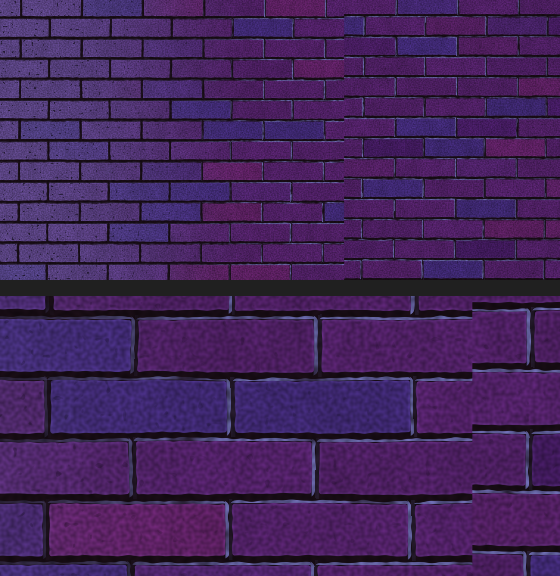
Top, the full canvas; bottom, a detail of the centre.
Give the GLSL for this texture, as a Shadertoy shader.

```glsl
// Weathered purple running-bond brick wall, with a vertical seam between two offset panels.

const vec3 MORTAR   = vec3(0.085, 0.045, 0.075);
const vec3 SALT     = vec3(0.37, 0.37, 0.60);
const vec3 VIOLET   = vec3(0.30, 0.18, 0.44);
const vec3 MAGENTA  = vec3(0.30, 0.12, 0.38);
const vec3 INDIGO   = vec3(0.23, 0.16, 0.45);
const vec3 WINE     = vec3(0.35, 0.12, 0.37);
const vec3 PLUM     = vec3(0.25, 0.10, 0.36);
const vec3 LAVENDER = vec3(0.38, 0.33, 0.55);

const float BRICK_PITCH = 0.2177;
const float SEAM_X = 1.229;

float hash(vec2 p) {
    vec3 q = fract(vec3(p.xyx) * 0.1031);
    q += dot(q, q.yzx + 33.33);
    return fract((q.x + q.y) * q.z);
}

float cornerSlope(vec2 cell, vec2 offset) {
    float angle = 6.2832 * hash(cell);
    return dot(vec2(cos(angle), sin(angle)), offset);
}

// Gradient noise, roughly -0.7 to 0.7
float gradientNoise(vec2 p) {
    vec2 i = floor(p), f = fract(p);
    vec2 u = f * f * f * (f * (f * 6.0 - 15.0) + 10.0);
    vec2 e = vec2(0.0, 1.0);
    float low  = mix(cornerSlope(i, f), cornerSlope(i + e.yx, f - e.yx), u.x);
    float high = mix(cornerSlope(i + e, f - e), cornerSlope(i + 1.0, f - 1.0), u.x);
    return mix(low, high, u.y);
}

float fractalNoise(vec2 p) {
    float sum = 0.0, gain = 0.6;
    for (int i = 0; i < 3; i++) {
        sum += gain * gradientNoise(p);
        p = p * 2.1 + 17.3;
        gain *= 0.55;
    }
    return sum;
}

float roundedBox(vec2 p, vec2 halfSize, float radius) {
    vec2 q = abs(p) - halfSize + radius;
    return length(max(q, 0.0)) + min(max(q.x, q.y), 0.0) - radius;
}

// Fired clay tint of one brick
vec3 brickTint(vec2 id, float x) {
    float pick = hash(id + 7.0);
    vec3 tint = mix(VIOLET, MAGENTA, smoothstep(0.25, 0.95, x));
    tint = mix(tint, INDIGO, 0.85 * smoothstep(0.80, 0.86, pick));
    tint = mix(tint, WINE, smoothstep(0.17, 0.10, pick) * smoothstep(0.3, 0.9, x));
    tint = mix(tint, PLUM, smoothstep(0.06, 0.0, abs(pick - 0.35)) * smoothstep(0.5, 1.1, x));
    return tint * (0.96 + 0.08 * hash(id + 31.0));
}

// Grain, soft stains, haze and pits on a brick face
vec3 brickFace(vec3 tint, vec2 p, float d) {
    float haze = smoothstep(0.95, 0.0, p.x);
    vec3 color = mix(tint, LAVENDER, 0.5 * haze);
    color *= 1.0 + 0.16 * fractalNoise(p * vec2(22.0, 14.0));
    color *= 1.0 + 0.34 * gradientNoise(p * 190.0);
    float pits = smoothstep(0.36, 0.50, gradientNoise(p * 100.0 + 5.0));
    color *= 1.0 - pits * mix(0.15, 0.6, haze);
    float bloom = smoothstep(0.30, 0.65, fractalNoise(p * 9.0 + 40.0));
    color = mix(color, SALT, 0.2 * bloom);
    return color + vec3(0.03, 0.03, 0.05) * smoothstep(-0.0035, -0.001, d);
}

// p is measured from the top left, in canvas heights
vec3 wall(vec2 p, float rowPitch, vec2 shift, float seed, float pixel) {
    vec2 warp = vec2(gradientNoise(p * 13.0), gradientNoise(p * 11.0 + 50.0));
    vec2 w = p - shift + 0.0018 * warp;

    // Alternate rows step sideways by nearly half a brick
    float rowPos = w.y / rowPitch + 0.135;
    float row = floor(rowPos);
    float stagger = 0.0755 + 0.103 * mod(row, 2.0) - 0.0009 * row;
    float column = (w.x - stagger) / BRICK_PITCH;
    vec2 id = vec2(floor(column), row) + vec2(seed + 20.0, 20.0);

    vec2 local = (fract(vec2(column, rowPos)) - 0.5) * vec2(BRICK_PITCH, rowPitch);
    local += 0.0014 * (vec2(hash(id), hash(id + 13.0)) - 0.5);
    vec2 halfSize = 0.5 * vec2(BRICK_PITCH - 0.0085, rowPitch - 0.0110);
    float d = roundedBox(local, halfSize, 0.003);
    d += 0.0016 * gradientNoise(p * 75.0);

    // Pale salts line upright joints and the ledge above each brick
    float salted = smoothstep(0.6, 1.0, p.x) * (1.0 - 0.4 * smoothstep(1.6, 2.0, p.x));
    salted *= smoothstep(-0.40, 0.05, fractalNoise(p * 14.0 + seed));
    float ragged = 0.0035 + 0.0022 * gradientNoise(p * 45.0 + 9.0);
    float ledge = smoothstep(0.0, 0.001, -local.y - halfSize.y);
    ledge *= smoothstep(pixel, -pixel, d - ragged);
    float upright = smoothstep(-0.001, 0.001, abs(local.x) - halfSize.x);
    upright *= local.x > 0.0 ? smoothstep(pixel, -pixel, d - ragged - 0.001) : 0.15;
    float salt = max(ledge * mix(0.2, 1.0, salted), upright * mix(0.05, 1.0, salted));
    vec3 joint = mix(MORTAR, SALT, salt);
    joint *= 1.0 + 0.4 * gradientNoise(p * 120.0);

    vec3 face = brickFace(brickTint(id, p.x), p, d);
    return mix(face, joint, smoothstep(-pixel, pixel, d));
}

void mainImage(out vec4 fragColor, in vec2 fragCoord) {
    vec2 uv = fragCoord / iResolution.xy;
    vec2 p = vec2(2.0 * uv.x, 1.0 - uv.y);
    float pixel = 0.6 / iResolution.y;

    vec3 leftPanel = wall(p, 0.0731, vec2(0.0), 0.0, pixel);
    vec3 rightPanel = wall(p, 0.0725, vec2(0.036, -0.0065), 57.0, pixel);
    float side = smoothstep(-pixel, pixel, p.x - SEAM_X);
    fragColor = vec4(mix(leftPanel, rightPanel, side), 1.0);
}
```
